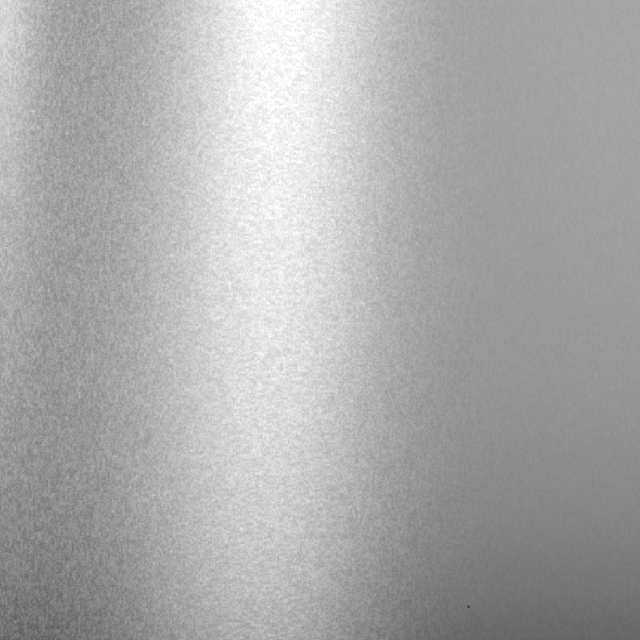
This texture is drawn by a Shadertoy shader. Its source:

```glsl
// Satin brushed metal: a soft vertical highlight over a grey sheet that darkens
// toward the bottom, with a second glow on the left edge. Layered value noise
// adds metallic grain, strongest around the highlight and faint at the right.

float hash(vec2 cell) {
    vec3 q = fract(cell.xyx * vec3(0.1031, 0.1030, 0.0973));
    q += dot(q, q.yzx + 33.33);
    return fract((q.x + q.y) * q.z);
}

float valueNoise(vec2 p) {
    vec2 cell = floor(p);
    vec2 f = fract(p);
    f = f * f * (3.0 - 2.0 * f);
    float low = mix(hash(cell), hash(cell + vec2(1.0, 0.0)), f.x);
    float high = mix(hash(cell + vec2(0.0, 1.0)), hash(cell + 1.0), f.x);
    return mix(low, high, f.y);
}

float bell(float offset, float width) {
    float d = offset / width;
    return exp(-0.5 * d * d);
}

// Sheet shade plus the two reflected lights
float sheetLight(vec2 uv) {
    float base = 0.40 + 0.23 * (1.0 - exp(-3.6 * uv.y));
    float offset = uv.x - mix(0.41, 0.438, uv.y);
    float leftWidth = mix(0.155, 0.11, uv.y);
    float rightWidth = mix(0.125, 0.115, uv.y);
    float width = mix(leftWidth, rightWidth, smoothstep(-0.03, 0.03, offset));
    float strength = 0.28 + 0.02 * uv.y + 0.07 * uv.y * uv.y;
    float highlight = strength * bell(offset, width);
    float edgeGlow = (0.02 + 0.20 * uv.y * uv.y) * bell(uv.x, 0.042);
    float rightLift = 0.025 * uv.y * smoothstep(0.65, 1.0, uv.x);
    return base + highlight + edgeGlow + rightLift;
}

// Signed grain: streaks run upright in shade and flatten in the highlight
float metalGrain(vec2 uv, float flatness) {
    float upright = valueNoise(uv * vec2(300.0, 150.0));
    float flat_ = valueNoise(uv * vec2(150.0, 270.0) + 17.0);
    float fine = valueNoise(uv * vec2(430.0, 390.0) + 53.0);
    float streaks = mix(upright, flat_, flatness);
    return 0.5 * (streaks - 0.5) + 0.6 * (fine - 0.5);
}

// Sparse bright flakes
float flakes(vec2 uv) {
    return smoothstep(0.80, 1.0, valueNoise(uv * vec2(290.0, 230.0) + 91.0));
}

float speck(vec2 uv, vec2 center, float radius) {
    return 1.0 - smoothstep(0.4 * radius, radius, length(uv - center));
}

void mainImage(out vec4 fragColor, in vec2 fragCoord) {
    vec2 uv = fragCoord / iResolution.xy;
    float light = sheetLight(uv);

    // Grain fades on the smooth right side
    float roughness = mix(1.0, 0.22, smoothstep(0.52, 0.80, uv.x));
    float flatness = bell(uv.x - 0.42, 0.12);
    light += 0.15 * roughness * metalGrain(uv, flatness);
    light += 0.055 * roughness * (flakes(uv) - 0.06);
    light += 0.012 * roughness * (valueNoise(uv * vec2(45.0, 60.0)) - 0.5);

    // Lone dark pit near the bottom
    light -= 0.22 * speck(uv, vec2(0.732, 0.052), 0.003);

    fragColor = vec4(vec3(clamp(light, 0.0, 1.0)), 1.0);
}
```
